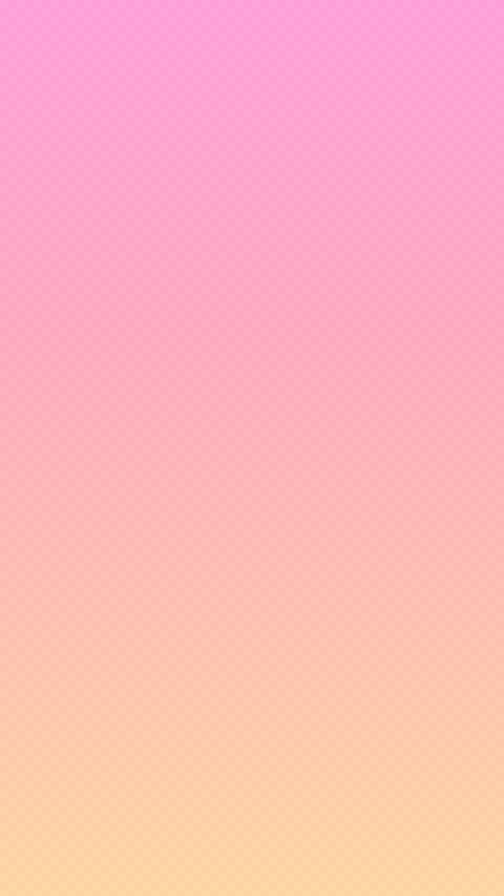
A Shadertoy shader for this background:

```glsl
#define TOP_COLOR vec3(0.993, 0.633, 0.855)
#define MID_COLOR vec3(0.992, 0.669, 0.754)
#define LOW_COLOR vec3(0.992, 0.840, 0.645)
#define MID_HEIGHT 0.63
#define CELLS_ACROSS 60.0
#define CHECK_STRENGTH 0.012

// Vertical three-stop gradient, height 0 at the bottom
vec3 skyGradient(float height) {
    vec3 lower = mix(LOW_COLOR, MID_COLOR, clamp(height / MID_HEIGHT, 0.0, 1.0));
    float upperBlend = clamp((height - MID_HEIGHT) / (1.0 - MID_HEIGHT), 0.0, 1.0);
    return mix(lower, TOP_COLOR, upperBlend);
}

// Square wave of period 2 in -1..1, softened over one pixel
vec2 squareWave(vec2 cell, float pixel) {
    vec2 edgeDistance = 0.5 - abs(mod(cell + 0.5, 2.0) - 1.0);
    return clamp(-edgeDistance * 2.0 / pixel, -1.0, 1.0);
}

void mainImage(out vec4 fragColor, in vec2 fragCoord) {
    vec2 uv = fragCoord / iResolution.xy;

    // Checker cells counted from the top left corner
    float cellsPerPixel = CELLS_ACROSS / iResolution.x;
    vec2 cell = vec2(fragCoord.x, iResolution.y - fragCoord.y) * cellsPerPixel;
    vec2 wave = squareWave(cell, cellsPerPixel);
    float checker = wave.x * wave.y;

    // Faint tint: green and blue carry most of the contrast
    vec3 color = skyGradient(uv.y);
    color += CHECK_STRENGTH * checker * vec3(0.2, 0.7, 0.5);
    fragColor = vec4(clamp(color, 0.0, 1.0), 1.0);
}
```
